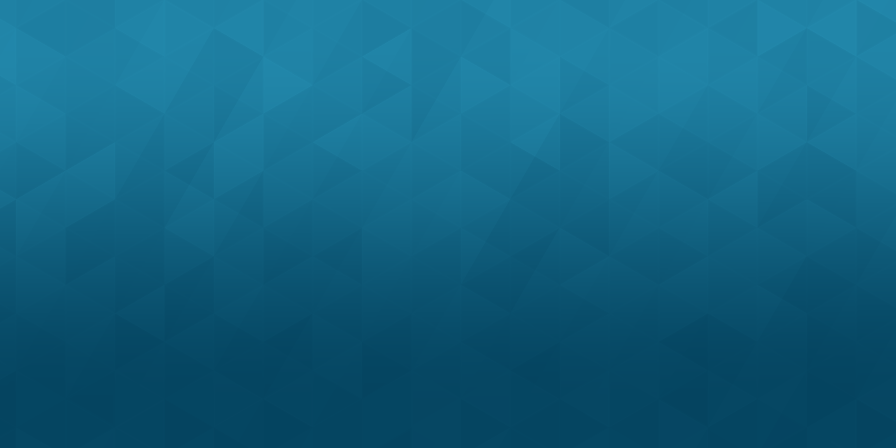
Give the GLSL for this background, as a WebGL 2 fragment shader.

```glsl
#version 300 es
precision highp float;

uniform vec2 u_resolution;
out vec4 outColor;

const vec3 DEEP_BLUE = vec3(0.020, 0.272, 0.382);
const vec3 BRIGHT_BLUE = vec3(0.122, 0.508, 0.645);
const vec2 LATTICE_ORIGIN = vec2(0.698, 0.810);
const float ROW_HEIGHT = 0.1103;   // altitude of one triangle
const float EDGE_LENGTH = 0.1273;  // side of one triangle

float hash(vec3 cell) {
    vec3 q = fract(cell * vec3(0.1031, 0.1130, 0.0973) + 0.37);
    q += dot(q, q.yzx + 33.33);
    return fract((q.x + q.y) * q.z);
}

// Vertical blend from the deep base to the bright top
vec3 backdrop(float height) {
    return mix(DEEP_BLUE, BRIGHT_BLUE, smoothstep(0.11, 0.91, height));
}

// Distances along the normals of the three edge families, in rows
vec3 latticeCoords(vec2 p, float rowHeight) {
    vec2 slope = vec2(0.5, 0.8660254);
    return vec3(p.x, dot(p, slope), dot(p, slope * vec2(-1.0, 1.0))) / rowHeight;
}

// Signed random tint of a triangular cell
float facetTint(vec3 coords) {
    return hash(floor(coords)) - 0.5;
}

// Faint light line along the nearest cell edge
float edgeGlow(vec3 coords, float width) {
    vec3 d = abs(fract(coords + 0.5) - 0.5);
    return 1.0 - smoothstep(0.0, width, min(d.x, min(d.y, d.z)));
}

// Larger slanted panels whose corners share the lattice
float panelTint(vec2 p, vec2 size) {
    vec2 steep = vec2(0.5, 0.8660254);
    vec2 across = vec2(steep.y, -steep.x);
    vec2 cell = floor(vec2(dot(p, across), dot(p, steep)) / size);
    return hash(vec3(cell, 7.0)) - 0.5;
}

vec3 shade(vec2 p) {
    vec2 local = p - LATTICE_ORIGIN;
    vec3 coords = latticeCoords(local, ROW_HEIGHT);
    float tint = 0.030 * facetTint(coords);
    tint += 0.020 * panelTint(local, vec2(EDGE_LENGTH, 2.0 * ROW_HEIGHT));
    tint += 0.006 * edgeGlow(coords, 0.035);
    float strength = mix(0.35, 1.0, smoothstep(0.1, 0.7, p.y));
    return backdrop(p.y) + tint * strength * vec3(0.45, 1.0, 1.05);
}

void main() {
    // Average four samples to smooth the facet edges
    vec3 color = vec3(0.0);
    for (int i = 0; i < 4; i++) {
        vec2 offset = vec2(i % 2, i / 2) * 0.5 - 0.25;
        color += shade((gl_FragCoord.xy + offset) / u_resolution.y);
    }
    outColor = vec4(color * 0.25, 1.0);
}
```
